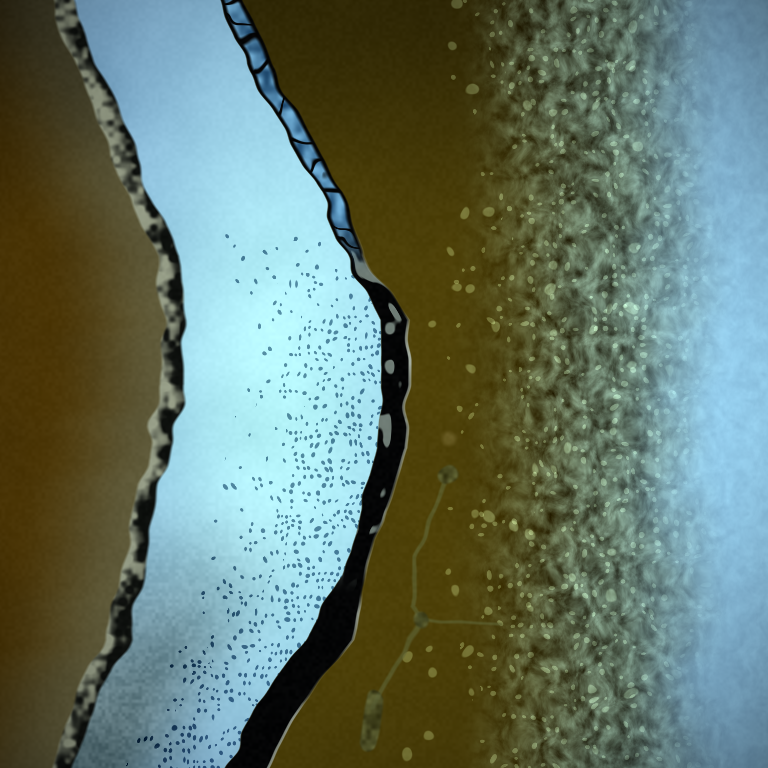
Give the GLSL for this texture, as a Shadertoy shader.

```glsl
// Pale icy channel between two cracked rims on olive glass, with frost at the right.

float hash(vec2 p) {
    vec3 q = fract(p.xyx * 0.1031);
    q += dot(q, q.yzx + 33.33);
    return fract((q.x + q.y) * q.z);
}

float noise(vec2 p) {
    vec2 i = floor(p), f = fract(p);
    f = f * f * (3.0 - 2.0 * f);
    return mix(mix(hash(i), hash(i + vec2(1, 0)), f.x),
               mix(hash(i + vec2(0, 1)), hash(i + vec2(1, 1)), f.x), f.y);
}

float fbm(vec2 p) {
    float sum = 0.0, amp = 0.53;
    for (int i = 0; i < 4; i++) {
        sum += amp * noise(p);
        p = mat2(1.6, 1.2, -1.2, 1.6) * p + 7.3;
        amp *= 0.5;
    }
    return sum;
}

// One jittered dot per cell, kept with the given density
float specks(vec2 p, float cells, float density) {
    vec2 id = floor(p * cells);
    vec2 centre = 0.3 + 0.4 * vec2(hash(id), hash(id + 17.0));
    float r = 0.1 + 0.15 * hash(id + 41.0);
    float soft = max(0.1, cells / iResolution.y);
    float d = length(fract(p * cells) - centre);
    return step(1.0 - density, hash(id + 73.0)) * (1.0 - smoothstep(r, r + soft, d));
}

float segment(vec2 p, vec2 a, vec2 b) {
    vec2 d = b - a;
    return length(p - a - d * clamp(dot(p - a, d) / dot(d, d), 0.0, 1.0));
}

// Left rim centre, right rim inner side, right rim outer side, from top to bottom
vec3 rims(float y) {
    vec3 knots[13] = vec3[13](
        vec3(.081, .286, .315), vec3(.112, .319, .350), vec3(.147, .370, .395),
        vec3(.182, .418, .444), vec3(.215, .451, .473), vec3(.225, .495, .529),
        vec3(.227, .500, .529), vec3(.207, .491, .526), vec3(.189, .465, .499),
        vec3(.171, .447, .479), vec3(.151, .397, .458), vec3(.109, .336, .395),
        vec3(.085, .297, .349));
    float k = clamp(y, 0.0, 0.9999) * 12.0;
    int i = int(k);
    return mix(knots[i], knots[i + 1], fract(k));
}

void mainImage(out vec4 fragColor, in vec2 fragCoord) {
    vec2 p = fragCoord / iResolution.xy;
    p.y = 1.0 - p.y; // y runs downward
    float aa = 1.2 / iResolution.y;
    vec3 rim = rims(p.y);
    rim += 0.011 * (vec3(noise(vec2(p.y * 38.0, 3.0)), noise(vec2(p.y * 42.0, 9.0)),
                         noise(vec2(p.y * 34.0, 15.0))) - 0.5);
    float cloud = fbm(p * 9.0);
    float grain = noise(p * 230.0) - 0.5;

    // Olive ground, greyer beside the left rim
    float leftHaze = 1.0 - smoothstep(0.01, 0.17, rim.x - p.x);
    vec3 leftGround = mix(vec3(.31, .22, .02), vec3(.38, .36, .23), leftHaze);
    vec3 col = mix(leftGround, vec3(.30, .25, .03), step(rim.y, p.x));
    col *= mix(0.68, 1.0, smoothstep(0.0, 0.35, p.y)) * (0.93 + 0.14 * cloud);

    // Frost: grey haze, fine crystals, then pale blue
    float x = p.x + 0.06 * (cloud - 0.5);
    float haze = smoothstep(0.58, 0.82, x);
    float blue = smoothstep(0.79, 0.96, x);
    vec3 sky = mix(vec3(.50, .69, .82), vec3(.62, .86, .99), exp(-7.0 * pow(p.y - 0.52, 2.0)));
    col = mix(col, vec3(.38, .46, .39), haze);
    col = mix(col, sky, blue);
    vec2 warp = p + 0.012 * vec2(noise(p * 42.0), noise(p * 42.0 + 31.0));
    float crystals = fbm(warp * vec2(95.0, 75.0)) - 0.5;
    col += vec3(.55, .70, .66) * crystals * smoothstep(0.58, 0.74, x) * (1.0 - 0.85 * blue);
    float flecks = specks(warp, 75.0, 0.4 * smoothstep(0.56, 0.72, x))
                 + specks(warp, 38.0, 0.10 * smoothstep(0.43, 0.6, x));
    col += vec3(.18, .22, .18) * flecks * (1.0 - blue);

    // Branching filament with rounded ends
    vec2 f = p + 0.006 * (vec2(noise(p * 40.0), noise(p * 40.0 + 9.0)) - 0.5);
    vec2 fork = vec2(.548, .807);
    float stem = min(segment(f, vec2(.580, .630), vec2(.541, .725)),
                     segment(f, vec2(.541, .725), vec2(.537, .790)));
    stem = min(stem, min(segment(f, vec2(.537, .790), fork), segment(f, fork, vec2(.485, .920))));
    stem = min(stem, segment(f, fork, vec2(.652, .812)) + 0.001);
    float bulb = min(length(f - vec2(.584, .617)) - 0.012, length(f - fork) - 0.009);
    bulb = min(bulb, segment(f, vec2(.488, .910), vec2(.480, .965)) - 0.011);
    vec3 moss = mix(vec3(.17, .18, .07), vec3(.43, .46, .27), noise(p * 150.0));
    col = mix(col, vec3(.37, .39, .20), 0.7 * (1.0 - smoothstep(0.001, 0.003 + aa, stem)));
    col = mix(col, moss, 0.8 * (1.0 - smoothstep(-0.002, 0.001 + aa, bulb)));
    col += 0.10 * (1.0 - smoothstep(0.004, 0.013, length(f - vec2(.585, .572))));

    // Luminous channel
    float across = (p.x - rim.x) / (rim.y - rim.x);
    vec2 g = (p - vec2(.37, .52)) / vec2(.19, .42);
    vec3 ice = mix(vec3(.51, .70, .85), vec3(.73, .98, 1.0), exp(-0.9 * dot(g, g)));
    float shade = smoothstep(0.6, 0.95, p.y) * (1.0 - smoothstep(0.25, 0.9, across));
    ice = mix(ice, vec3(.39, .50, .52), 0.9 * shade);
    ice += (cloud - 0.5) * (0.10 + 0.22 * shade) + grain * 0.10 * shade;
    float dotted = smoothstep(0.28, 0.75, across) * smoothstep(0.27, 0.43, p.y);
    ice -= vec3(.40, .42, .36) * specks(warp * vec2(1.0, 0.8), 125.0, 0.55 * dotted);
    float channel = smoothstep(-aa, aa, p.x - rim.x) * smoothstep(-aa, aa, rim.y - p.x);
    col = mix(col, ice, channel);

    // Left rim: mottled stone, dark toward the channel
    float halfWidth = 0.011 + 0.006 * noise(vec2(p.y * 24.0, 51.0));
    float side = (p.x - rim.x) / halfWidth;
    float stone = 0.55 * noise(p * vec2(65.0, 42.0)) + 0.45 * noise(p * 125.0) - 0.2 * side;
    vec3 rock = mix(vec3(.05, .06, .05), vec3(.60, .63, .54), smoothstep(0.28, 0.82, stone));
    col = mix(col, rock, 1.0 - smoothstep(-0.002, 0.002 + aa, abs(p.x - rim.x) - halfWidth));

    // Right rim: blue bubbles above, black glass with glints below
    float s = (p.x - rim.y) / (rim.z - rim.y);
    float upper = 1.0 - smoothstep(0.28, 0.36, p.y);
    float cell = abs(fract(p.y * 27.0 + 1.6 * noise(p * 45.0)) - 0.5);
    float bubble = smoothstep(0.08, 0.25, s) * smoothstep(0.08, 0.28, 1.0 - s)
                 * smoothstep(0.04, 0.16, cell);
    vec3 glass = vec3(.015, .018, .02);
    glass += upper * bubble * mix(vec3(.10, .27, .42), vec3(.50, .76, .92), noise(p * 95.0));
    float glint = smoothstep(0.70, 0.82, noise(vec2(s * 3.0, p.y * 42.0)));
    glass += vec3(.42, .47, .44) * glint * (1.0 - upper) * (1.0 - smoothstep(0.68, 0.78, p.y));
    float inside = smoothstep(-aa, aa, p.x - rim.y) * smoothstep(-aa, aa, rim.z - p.x);
    col = mix(col, glass, inside);
    float edgeLine = 1.0 - smoothstep(0.0008, 0.0015 + aa, abs(p.x - rim.z));
    col = mix(col, vec3(.66, .70, .66), 0.75 * edgeLine * (1.0 - upper) * noise(vec2(p.y * 30.0, 5.0)) * 1.3);

    col += 0.025 * grain;
    col *= 1.0 - 0.45 * pow(length(p - 0.5) * 1.35, 4.0);
    fragColor = vec4(clamp(col, 0.0, 1.0), 1.0);
}
```
